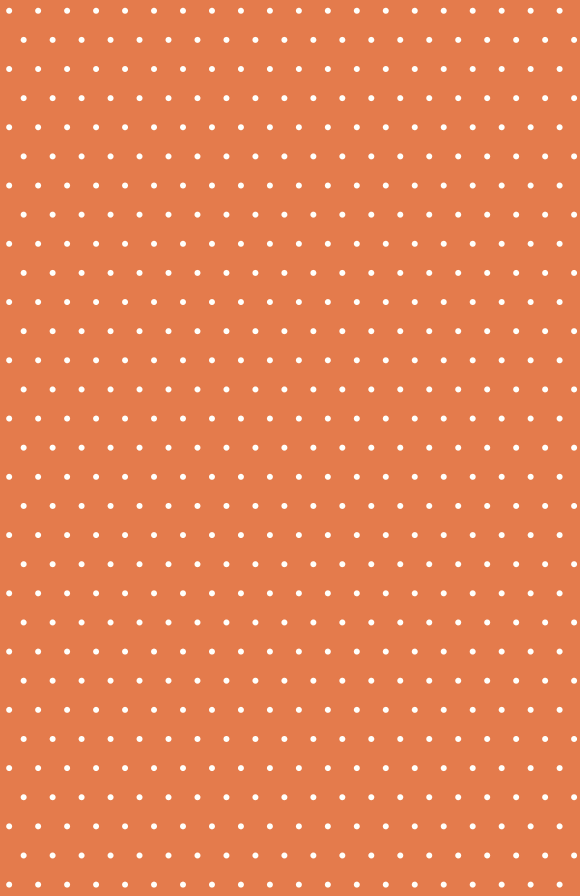
This pattern is drawn by a Shadertoy shader. Its source:

```glsl
// Small pale dots on a flat orange ground, in rows staggered by half a step.
// Each pixel finds its nearest row, then its nearest dot in that row,
// and shades by a circle distance function with a one-pixel soft edge.

#define DOTS_ACROSS 20.02               // horizontal steps per canvas width
#define ROWS_DOWN 30.76                 // row steps per canvas height
#define FIRST_DOT vec2(0.0158, 0.0120)  // top-left dot, from the upper left corner
#define DOT_RADIUS 0.0033               // in canvas heights
#define GROUND_COLOR vec3(0.893, 0.482, 0.298)
#define DOT_COLOR vec3(1.0, 1.0, 0.985)

// Signed distance to the nearest dot, in canvas heights
float staggeredDots(vec2 uv, float aspect) {
    vec2 grid = (uv - FIRST_DOT) * vec2(DOTS_ACROSS, ROWS_DOWN);
    float row = floor(grid.y + 0.5);
    grid.x -= 0.5 * mod(row, 2.0);
    vec2 offset = fract(grid + 0.5) - 0.5;
    offset *= vec2(aspect / DOTS_ACROSS, 1.0 / ROWS_DOWN);
    return length(offset) - DOT_RADIUS;
}

void mainImage(out vec4 fragColor, in vec2 fragCoord) {
    vec2 uv = fragCoord / iResolution.xy;
    uv.y = 1.0 - uv.y;  // rows count from the top
    float aspect = iResolution.x / iResolution.y;

    // Coverage over one pixel
    float dist = staggeredDots(uv, aspect);
    float coverage = clamp(0.5 - dist * iResolution.y, 0.0, 1.0);

    fragColor = vec4(mix(GROUND_COLOR, DOT_COLOR, coverage), 1.0);
}
```
